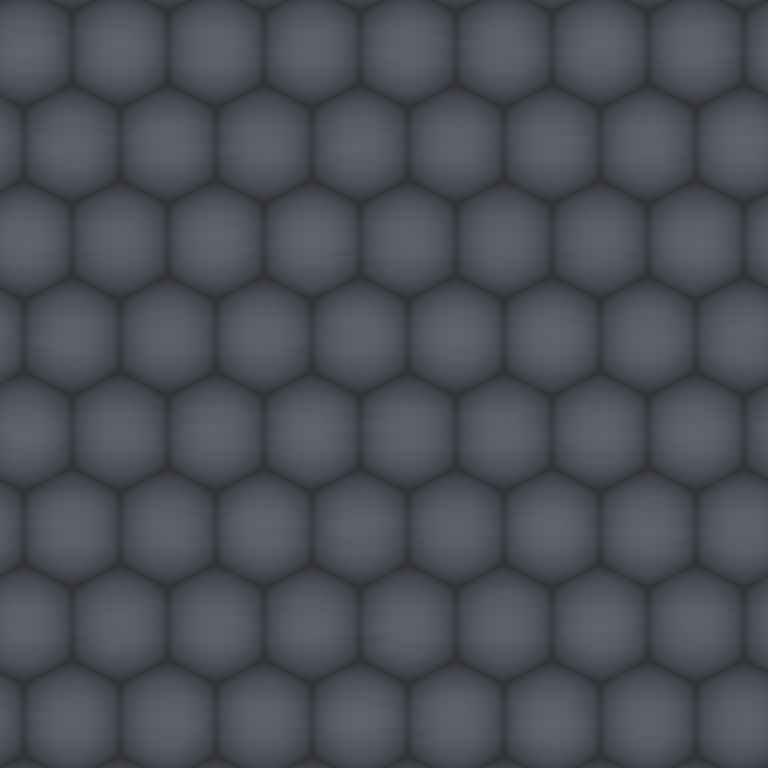
This pattern is drawn by a Shadertoy shader. Its source:

```glsl
const float CELLS = 8.0;                      // repeats across and down, even so rows wrap
const vec3  BASE_COLOR = vec3(0.373, 0.384, 0.427);
const float DOME_FALLOFF = 1.13;              // darkening with squared distance from centre
const float CREASE_DEPTH = 0.14;
const float CREASE_WIDTH = 0.045;             // in cells
const float CELL_VARIATION = 0.02;
const float STREAK_STRENGTH = 0.045;
const vec2  STREAK_FREQ = vec2(20.0, 88.0);   // whole numbers, so the noise wraps

float hash(vec2 p) {
    return fract(sin(dot(p, vec2(127.1, 311.7))) * 43758.5453);
}

// Value noise that repeats after the given whole period
float wrappedNoise(vec2 p, vec2 period) {
    vec2 i = floor(p);
    vec2 f = fract(p);
    f = f * f * (3.0 - 2.0 * f);
    vec2 lo = mod(i, period);
    vec2 hi = mod(i + 1.0, period);
    return mix(mix(hash(lo), hash(vec2(hi.x, lo.y)), f.x),
               mix(hash(vec2(lo.x, hi.y)), hash(hi), f.x), f.y);
}

// Offset from the nearest staggered centre in xy, wrapped cell index in zw
vec4 nearestCell(vec2 p) {
    vec4 nearest = vec4(0.0);
    float best = 1e3;
    for (int k = -1; k <= 1; k++) {
        float row = floor(p.y) + float(k);
        float shift = 0.75 - 0.5 * mod(row, 2.0);
        float column = floor(p.x - shift + 0.5);
        vec2 offset = p - vec2(column + shift, row + 0.5);
        float d = dot(offset, offset);
        if (d < best) {
            best = d;
            nearest = vec4(offset, mod(vec2(column, row), CELLS));
        }
    }
    return nearest;
}

// Distance to the hexagon border, measured from inside
float borderDistance(vec2 offset) {
    vec2 q = abs(offset);
    vec2 neighbour = vec2(0.5, 1.0);
    float slanted = (0.5 * dot(neighbour, neighbour) - dot(q, neighbour)) / length(neighbour);
    return max(min(0.5 - q.x, slanted), 0.0);
}

void mainImage(out vec4 fragColor, in vec2 fragCoord) {
    vec2 uv = fragCoord / iResolution.xy;
    vec4 cell = nearestCell(uv * CELLS);

    // Rounded dome with a soft crease along the border
    float dome = 1.0 - DOME_FALLOFF * dot(cell.xy, cell.xy);
    float crease = 1.0 - CREASE_DEPTH * exp(-borderDistance(cell.xy) / CREASE_WIDTH);

    // Faint horizontal streaks and tone differences between cells
    float streak = mix(wrappedNoise(uv * STREAK_FREQ, STREAK_FREQ),
                       wrappedNoise(uv * STREAK_FREQ * 2.0, STREAK_FREQ * 2.0), 0.3) - 0.5;
    float tone = 1.0 + STREAK_STRENGTH * streak + CELL_VARIATION * (hash(cell.zw + 3.0) - 0.5);

    fragColor = vec4(BASE_COLOR * dome * crease * tone, 1.0);
}
```
